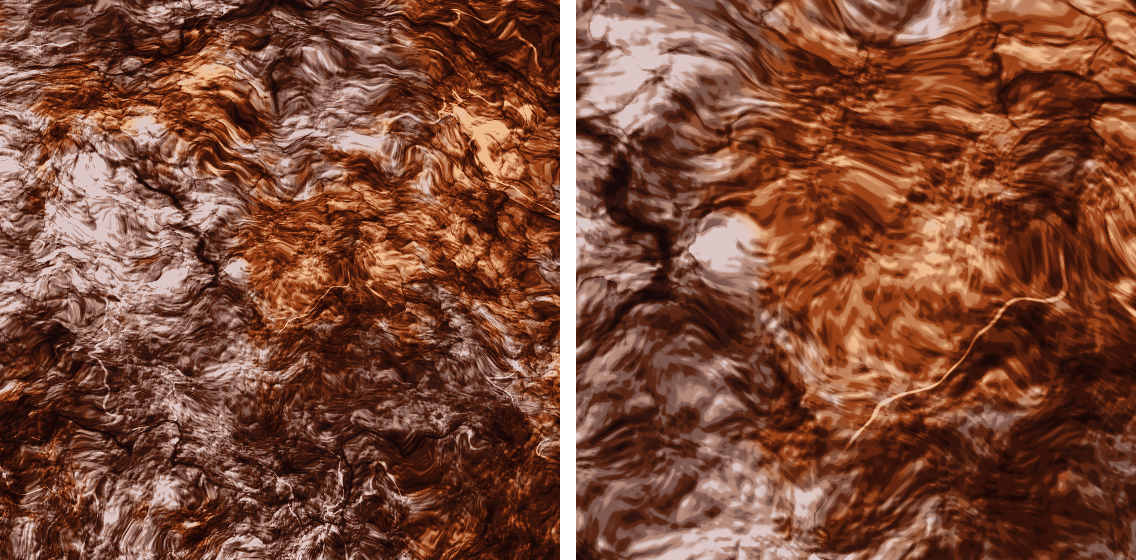
Left, the full canvas; right, a detail of the centre.
Write a WebGL 2 fragment shader that draws this texture.

```glsl
#version 300 es
precision highp float;
precision highp int;

// Weathered iron-stained rock: curved strata, angular chips, pale veins and
// dark joints. Unit-variance noise layers are summed into one tone, which is
// spread evenly over 0..1 and coloured through a mineral ramp.

uniform vec2 u_resolution;
out vec4 fragColor;

const vec3 BLACK = vec3(0.09, 0.03, 0.03);
const vec3 DARK  = vec3(0.21, 0.08, 0.05);
const vec3 BROWN = vec3(0.36, 0.15, 0.07);
const vec3 RUST  = vec3(0.58, 0.28, 0.12);
const vec3 GREY  = vec3(0.51, 0.35, 0.29);
const vec3 TAN   = vec3(0.72, 0.53, 0.43);
const vec3 PALE  = vec3(0.88, 0.78, 0.72);

const vec2  STRATA_CENTRE = vec2(0.1, -0.6);
const float STRATA_STRETCH = 0.8;
const vec2  LIGHT_STEP = vec2(-0.0022, 0.0034);
const float RELIEF_SCALE = 9.0;
const float GRAIN_SCALE = 24.0;
const float PATCH_WEIGHT = 0.42;
const float GRAIN_WEIGHT = 0.48;
const float LIGHT_WEIGHT = 2.0;
const float CHIP_WEIGHT = 0.9;
const float TONE_BIAS = 0.12;

vec2 hash2(vec2 cell) {
  uvec2 v = uvec2(ivec2(cell) + 32768) * uvec2(1664525u, 22695477u);
  v.x += v.y * 1103515u;
  v ^= v >> 15u;
  v.y += v.x * 1664525u;
  v *= 747796405u;
  v.x += v.y;
  v ^= v >> 16u;
  return vec2(v & 65535u) / 65535.0;
}

// Signed value noise, -1..1
float noise(vec2 p) {
  vec2 i = floor(p), f = fract(p);
  f = f * f * (3.0 - 2.0 * f);
  float low = mix(hash2(i).x, hash2(i + vec2(1, 0)).x, f.x);
  float high = mix(hash2(i + vec2(0, 1)).x, hash2(i + vec2(1, 1)).x, f.x);
  return 2.0 * mix(low, high, f.y) - 1.0;
}

// Octave sum with roughly zero mean and unit variance; billows have creases
float fbm(vec2 p, int octaves, float gain, bool billow) {
  const mat2 turn = mat2(1.62, 1.22, -1.22, 1.62);
  float sum = 0.0, power = 0.0, amp = 1.0;
  for (int i = 0; i < octaves; i++) {
    float n = noise(p);
    sum += amp * (billow ? (abs(n) - 0.36) / 0.25 : n / 0.43);
    power += amp * amp;
    amp *= gain;
    p = turn * p + 7.3;
  }
  return sum / sqrt(power);
}

// x: distance between the two nearest cells, y: cell value, z: tilted facet
vec3 chips(vec2 p) {
  vec2 base = floor(p);
  float near = 9.0, second = 9.0, value = 0.0, facet = 0.0;
  for (int j = -1; j <= 1; j++)
    for (int i = -1; i <= 1; i++) {
      vec2 cell = base + vec2(i, j);
      vec2 r = hash2(cell);
      vec2 d = cell + r - p;
      float dist = length(d);
      second = min(second, max(near, dist));
      if (dist < near) {
        near = dist;
        vec2 tilt = hash2(cell + 91.0);
        value = tilt.x;
        facet = dot(d, tilt - 0.5);
      }
    }
  return vec3(second - near, value, facet);
}

// Bend the plane into arcs so that layers sweep around one centre
vec2 strata(vec2 p) {
  vec2 d = p - STRATA_CENTRE;
  return vec2(atan(d.x, d.y) * STRATA_STRETCH, length(d));
}

float relief(vec2 p) {
  return fbm(strata(p) * RELIEF_SCALE, 6, 0.6, true);
}

float thinLine(float field, float width) {
  return 1.0 - smoothstep(0.2 * width, width, abs(field));
}

vec3 mineral(float t, vec3 middle) {
  vec3 c = mix(BLACK, DARK, smoothstep(0.0, 0.11, t));
  c = mix(c, BROWN, smoothstep(0.15, 0.33, t));
  c = mix(c, middle, smoothstep(0.38, 0.58, t));
  c = mix(c, TAN, smoothstep(0.64, 0.8, t));
  return mix(c, PALE, smoothstep(0.83, 0.95, t));
}

void main() {
  vec2 uv = gl_FragCoord.xy / u_resolution.y;
  vec2 bend = vec2(fbm(uv * 4.0, 4, 0.55, false), fbm(uv * 4.0 + 31.0, 4, 0.55, false));
  vec2 p = uv + 0.022 * bend;
  vec2 s = strata(p);

  // Broad stains, fine grain and relief lit from the upper left
  float stain = fbm(s * 4.5 + 3.0, 3, 0.6, false);
  float grain = fbm(s * GRAIN_SCALE + 11.0, 4, 0.8, false);
  float light = relief(p) - relief(p + LIGHT_STEP);
  float tone = TONE_BIAS + PATCH_WEIGHT * stain + GRAIN_WEIGHT * grain + LIGHT_WEIGHT * light;

  // Angular chips, gathered in clusters at two sizes
  vec2 rough = p + 0.006 * vec2(grain, noise(uv * 50.0));
  for (int i = 0; i < 2; i++) {
    float size = 13.0 + 17.0 * float(i);
    vec3 chip = chips(strata(rough) * size + 5.0 * float(i));
    float cluster = smoothstep(-0.4, 0.9, fbm(uv * 3.0 + 17.0 * float(i), 3, 0.6, false));
    float gap = 1.0 - smoothstep(0.02, 0.14, chip.x);
    tone += CHIP_WEIGHT * cluster * (chip.y - 0.45 + 1.2 * chip.z - 0.9 * gap);
  }

  // Pale broken veins, then dark joints with a soft shadow
  float veinGate = smoothstep(0.0, 1.0, fbm(uv * 7.0 + 53.0, 3, 0.6, false));
  tone += 1.5 * veinGate * thinLine(fbm(s * 8.0 + 23.0, 4, 0.5, false), 0.11);
  float joint = fbm(s * 3.2 + 41.0, 5, 0.45, false);
  float jointGate = smoothstep(-0.5, 0.6, fbm(uv * 4.0 + 67.0, 2, 0.5, false));
  tone -= jointGate * (1.5 * thinLine(joint, 0.06) + 0.6 * thinLine(joint - 0.1, 0.25));

  // Spread the tone evenly, then split middle tones into rust and grey
  float level = 1.0 / (1.0 + exp(-1.7 * tone));
  float cool = 0.6 * fbm(uv * 3.5 + 83.0, 4, 0.6, false) + 0.3 * grain + 1.2 * (0.55 - uv.x);
  float grey = smoothstep(-0.5, 0.4, cool);
  vec3 color = mineral(level, mix(RUST, GREY, grey));
  color *= mix(vec3(1.07, 0.94, 0.76), vec3(0.98, 1.0, 1.08), grey);
  fragColor = vec4(clamp(color, 0.0, 1.0), 1.0);
}
```
